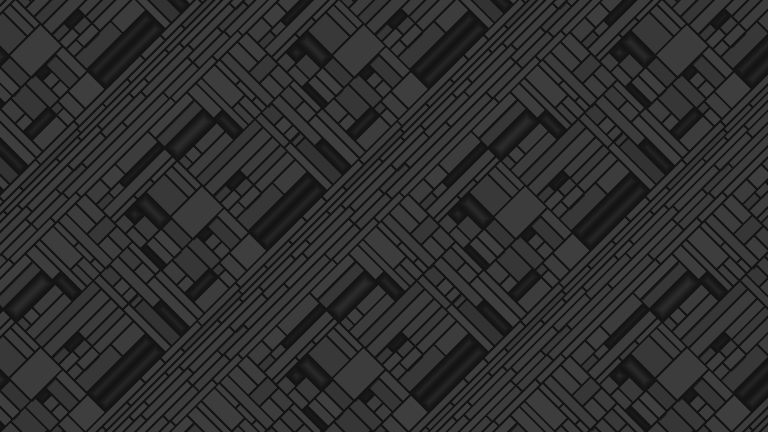
Give the GLSL for this background, as a Shadertoy shader.

```glsl
// Dark relief of diagonal blocks and long strips, packed in a repeating square tile
const float TILE = 0.529;           // tile side, in canvas heights
const vec2 TILE_SHIFT = vec2(0.0, 0.526);
const float BAND = 0.26;            // share of the tile filled by long strips
const float GAP = 0.0045;           // half groove width, in tiles
const float MIN_SIDE = 0.075;       // sides shorter than this stay whole
const float RECESSED = 0.15;        // share of blocks sunk to the floor
const float SHADOW_REACH = 0.036;   // shadow length of the tallest block
const vec2 LIGHT_DIR = vec2(0.26, 0.97);
const int SHADOW_STEPS = 8;
const int SAMPLES = 2;              // supersampling per axis
const float TONE_GROOVE = 0.075;
const float TONE_FLOOR = 0.175;
const float TONE_LOW = 0.195;
const float TONE_HIGH = 0.237;
const float TONE_SHADE = 0.09;

struct Block {
    float edge;   // distance to the cell border, in tiles
    float top;    // height of the upper face, 0 to 1
    float id;
};

float hash(float n, float salt) {
    return fract(sin(n * 12.9898 + salt * 78.233) * 43758.5453);
}

// Divides the tile again and again until the block holding p is found
Block findBlock(vec2 p) {
    p = fract(p);
    bool inBand = p.y < BAND;
    vec2 lo = vec2(0.0, inBand ? 0.0 : BAND);
    vec2 hi = vec2(1.0, inBand ? BAND : 1.0);
    float id = inBand ? 2.0 : 3.0;
    float grain = 0.0;

    for (int level = 0; level < 8; level++) {
        vec2 size = hi - lo;
        bool splitX = size.x > size.y;
        float spread = 0.3;
        if (inBand) {
            // Three cuts across the band make strips, two more cut their length
            if (level == 5) break;
            if (level == 3) p.x = fract(p.x + hash(id, 5.0));
            splitX = level >= 3;
            spread = splitX ? 0.5 : 0.2;
            if (level == 4 && hash(id, 6.0) < 0.4) break;
        } else if (level >= 3) {
            // Inside a region, cuts mostly follow one shared grain
            if (level == 3) grain = hash(id, 7.0);
            bool acrossX = grain < 0.5;
            splitX = hash(id, 8.0) < 0.72 ? acrossX : !acrossX;
            if ((splitX ? size.x : size.y) < MIN_SIDE) splitX = !splitX;
            if ((splitX ? size.x : size.y) < MIN_SIDE) break;
            float longest = max(size.x, size.y);
            float shortest = min(size.x, size.y);
            if (level >= 4 && longest < 0.27 && hash(id, 9.0) < 0.25) break;
            if (shortest < MIN_SIDE && hash(id, 10.0) < 0.55) break;
        }

        float ratio = 0.5 + spread * (hash(id, 1.0) - 0.5);
        vec2 cut = mix(lo, hi, ratio);
        bool upper = splitX ? p.x > cut.x : p.y > cut.y;
        if (splitX) {
            if (upper) lo.x = cut.x; else hi.x = cut.x;
        } else {
            if (upper) lo.y = cut.y; else hi.y = cut.y;
        }
        id = id * 2.0 + (upper ? 1.0 : 0.0);
    }

    vec2 inset = min(p - lo, hi - p);
    float top = mix(inBand ? 0.45 : 0.35, 1.0, hash(id, 2.0));
    if (!inBand && hash(id, 3.0) < RECESSED) top = 0.0;
    return Block(min(inset.x, inset.y), top, id);
}

float surfaceHeight(Block b) {
    return b.edge > GAP ? b.top : 0.0;
}

// Soft shadow from a short march toward the light
float castShadow(vec2 p, float height) {
    float shade = 0.0;
    for (int i = 1; i <= SHADOW_STEPS; i++) {
        float rise = float(i) / float(SHADOW_STEPS);
        float blocker = surfaceHeight(findBlock(p + LIGHT_DIR * SHADOW_REACH * rise));
        shade = max(shade, smoothstep(0.0, 0.18, blocker - height - rise));
    }
    return shade;
}

float reliefTone(vec2 p) {
    Block b = findBlock(p);
    float height = surfaceHeight(b);
    // Floors darken toward their walls; upper faces brighten with height
    float floorTone = mix(TONE_GROOVE, TONE_FLOOR, smoothstep(0.0, 0.045, b.edge));
    float topTone = mix(TONE_LOW, TONE_HIGH, smoothstep(0.3, 0.6, b.top));
    topTone += 0.012 * (hash(b.id, 4.0) - 0.5);
    float tone = b.top < 0.01 ? floorTone : (height > 0.0 ? topTone : TONE_GROOVE);
    return mix(tone, min(tone, TONE_SHADE), castShadow(p, height));
}

void mainImage(out vec4 fragColor, in vec2 fragCoord) {
    float tone = 0.0;
    for (int i = 0; i < SAMPLES * SAMPLES; i++) {
        vec2 jitter = (vec2(i % SAMPLES, i / SAMPLES) + 0.5) / float(SAMPLES) - 0.5;
        vec2 uv = (fragCoord + jitter) / iResolution.y;
        // Turn by 45 degrees so the strips climb to the right
        vec2 p = vec2(uv.x + uv.y, uv.y - uv.x) * inversesqrt(2.0) / TILE;
        tone += reliefTone(p + TILE_SHIFT);
    }
    fragColor = vec4(vec3(tone / float(SAMPLES * SAMPLES)), 1.0);
}
```
